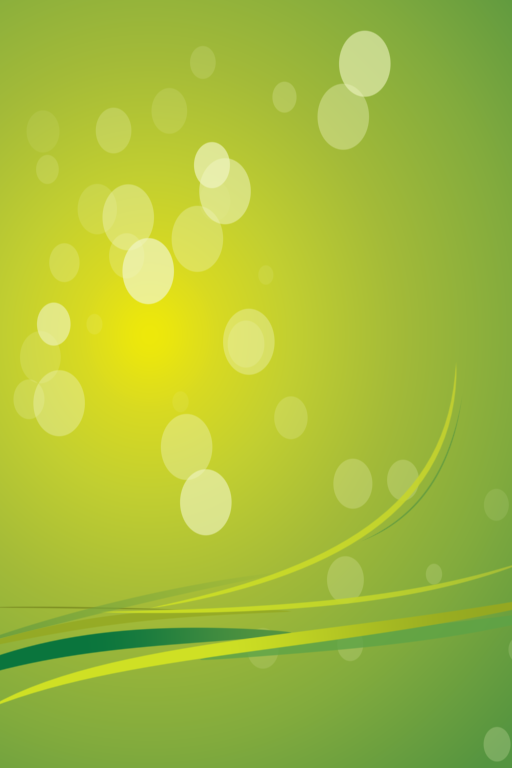
Give the GLSL for this background, as a Shadertoy shader.

```glsl
const vec2 GLOW_CENTER = vec2(0.195, 0.564);
const vec2 GLOW_SCALE = vec2(1.08, 0.97);
const vec3 GLOW_CORE = vec3(0.93, 0.91, 0.04);
const vec3 YELLOW = vec3(0.86, 0.86, 0.12);
const vec3 LIME = vec3(0.76, 0.81, 0.19);
const vec3 LEAF = vec3(0.64, 0.73, 0.22);
const vec3 MOSS = vec3(0.51, 0.67, 0.24);
const vec3 FOREST = vec3(0.33, 0.58, 0.25);
const vec3 DEEP_GREEN = vec3(0.04, 0.46, 0.24);
const vec3 OLIVE = vec3(0.58, 0.66, 0.13);
const vec3 BRIGHT_LIME = vec3(0.81, 0.88, 0.14);
const vec3 BUBBLE_COLOR = vec3(0.94, 0.96, 0.76);

const float BUBBLE_ASPECT = 0.78;
const float SCATTER_CELL = 0.1;
const float SCATTER_DENSITY = 0.55;
const int CURVE_STEPS = 32;

// Large bubbles: center, vertical radius, opacity
const int BUBBLE_COUNT = 12;
const vec4 BUBBLES[BUBBLE_COUNT] = vec4[](
    vec4(0.475, 0.917, 0.043, 0.60), vec4(0.447, 0.848, 0.043, 0.38),
    vec4(0.257, 0.689, 0.043, 0.34), vec4(0.293, 0.751, 0.043, 0.52),
    vec4(0.276, 0.785, 0.030, 0.68), vec4(0.167, 0.717, 0.043, 0.40),
    vec4(0.193, 0.647, 0.043, 0.72), vec4(0.324, 0.555, 0.043, 0.38),
    vec4(0.077, 0.475, 0.043, 0.38), vec4(0.243, 0.418, 0.043, 0.38),
    vec4(0.268, 0.346, 0.043, 0.62), vec4(0.070, 0.578, 0.028, 0.60));

vec3 hash3(vec2 cell) {
    vec3 q = fract(cell.xyx * vec3(0.1031, 0.1030, 0.0973));
    q += dot(q, q.yxz + 33.33);
    return fract((q.xxy + q.yzz) * q.zyx);
}

float bubbleMask(vec2 p, vec2 center, float radius, float pixel) {
    float d = length((p - center) / vec2(BUBBLE_ASPECT, 1.0)) - radius;
    return 1.0 - smoothstep(-pixel, pixel, d);
}

vec3 glowGradient(vec2 p) {
    float r = length((p - GLOW_CENTER) * GLOW_SCALE);
    vec3 color = mix(GLOW_CORE, YELLOW, smoothstep(0.0, 0.10, r));
    color = mix(color, LIME, clamp((r - 0.08) / 0.12, 0.0, 1.0));
    color = mix(color, LEAF, clamp((r - 0.20) / 0.15, 0.0, 1.0));
    color = mix(color, MOSS, clamp((r - 0.35) / 0.17, 0.0, 1.0));
    return mix(color, FOREST, clamp((r - 0.52) / 0.20, 0.0, 1.0));
}

// Faint bubbles, one jittered candidate per grid cell
vec3 addScatter(vec3 color, vec2 p, float pixel) {
    vec2 home = floor(p / SCATTER_CELL);
    for (int j = -1; j <= 1; j++)
    for (int i = -1; i <= 1; i++) {
        vec2 cell = home + vec2(i, j);
        vec3 h = hash3(cell + 17.0);
        vec3 k = hash3(cell + 61.0);
        vec2 center = (cell + 0.15 + 0.7 * h.xy) * SCATTER_CELL;
        bool upperLeft = center.x < 0.40 && center.y > 0.36;
        bool lowerRight = center.x > 0.34 && center.y < 0.44;
        if ((upperLeft || lowerRight) && k.x < SCATTER_DENSITY) {
            float radius = mix(0.012, 0.034, k.y);
            float opacity = mix(0.07, 0.26, k.z);
            color = mix(color, BUBBLE_COLOR, opacity * bubbleMask(p, center, radius, pixel));
        }
    }
    return color;
}

vec2 bezier(vec2 a, vec2 b, vec2 c, vec2 d, float t) {
    float s = 1.0 - t;
    return s * s * s * a + 3.0 * s * s * t * b + 3.0 * s * t * t * c + t * t * t * d;
}

// Tapered stroke along a cubic curve: x = coverage, y = position along it
vec2 ribbon(vec2 p, vec2 a, vec2 b, vec2 c, vec2 d, float halfWidth, float pixel) {
    float nearest = 10.0, along = 0.0;
    vec2 from = a;
    for (int i = 1; i <= CURVE_STEPS; i++) {
        vec2 to = bezier(a, b, c, d, float(i) / float(CURVE_STEPS));
        vec2 edge = to - from;
        float h = clamp(dot(p - from, edge) / dot(edge, edge), 0.0, 1.0);
        float dist = length(p - from - edge * h);
        if (dist < nearest) {
            nearest = dist;
            along = (float(i - 1) + h) / float(CURVE_STEPS);
        }
        from = to;
    }
    float width = halfWidth * pow(4.0 * along * (1.0 - along), 0.7);
    float coverage = 1.0 - smoothstep(-pixel, pixel, nearest - width);
    return vec2(coverage * min(1.0, 2.0 * width / pixel), along);
}

vec3 addRibbons(vec3 color, vec2 p, float pixel) {
    // Fine line and olive band on the left
    vec2 r = ribbon(p, vec2(-0.03, 0.209), vec2(0.07, 0.210), vec2(0.14, 0.208), vec2(0.24, 0.206), 0.001, pixel);
    color = mix(color, OLIVE * 0.75, 0.7 * r.x);
    r = ribbon(p, vec2(-0.03, 0.162), vec2(0.08, 0.195), vec2(0.22, 0.232), vec2(0.37, 0.255), 0.005, pixel);
    color = mix(color, mix(FOREST, LEAF, r.y), 0.65 * r.x);
    r = ribbon(p, vec2(-0.05, 0.152), vec2(0.08, 0.186), vec2(0.18, 0.206), vec2(0.38, 0.204), 0.006, pixel);
    color = mix(color, OLIVE, 0.85 * r.x);
    // Rising stem with its dark companion line
    r = ribbon(p, vec2(0.602, 0.485), vec2(0.585, 0.37), vec2(0.53, 0.32), vec2(0.47, 0.295), 0.001, pixel);
    color = mix(color, FOREST, 0.7 * r.x);
    r = ribbon(p, vec2(0.195, 0.208), vec2(0.43, 0.251), vec2(0.592, 0.336), vec2(0.594, 0.529), 0.004, pixel);
    color = mix(color, mix(BRIGHT_LIME, LIME, r.y), 0.9 * r.x);
    // Thin blade to the right edge
    r = ribbon(p, vec2(0.13, 0.203), vec2(0.38, 0.203), vec2(0.55, 0.219), vec2(0.69, 0.271), 0.0035, pixel);
    color = mix(color, mix(BRIGHT_LIME, LEAF, r.y * r.y), 0.9 * r.x);
    // Dark leaf, lower shade and main swoosh
    r = ribbon(p, vec2(-0.12, 0.09), vec2(0.05, 0.175), vec2(0.21, 0.172), vec2(0.38, 0.176), 0.012, pixel);
    color = mix(color, mix(DEEP_GREEN, FOREST, smoothstep(0.45, 1.0, r.y)), r.x);
    r = ribbon(p, vec2(0.26, 0.141), vec2(0.43, 0.167), vec2(0.56, 0.169), vec2(0.75, 0.208), 0.010, pixel);
    color = mix(color, FOREST * 1.1, 0.8 * r.x);
    r = ribbon(p, vec2(-0.013, 0.079), vec2(0.17, 0.167), vec2(0.48, 0.160), vec2(0.80, 0.240), 0.0085, pixel);
    return mix(color, mix(BRIGHT_LIME, OLIVE, smoothstep(0.4, 0.85, r.y)), r.x);
}

void mainImage(out vec4 fragColor, in vec2 fragCoord) {
    vec2 p = fragCoord / iResolution.y;
    float pixel = 1.0 / iResolution.y;
    vec3 color = addScatter(glowGradient(p), p, pixel);
    for (int i = 0; i < BUBBLE_COUNT; i++) {
        vec4 b = BUBBLES[i];
        color = mix(color, BUBBLE_COLOR, b.w * bubbleMask(p, b.xy, b.z, pixel));
    }
    fragColor = vec4(addRibbons(color, p, pixel), 1.0);
}
```
